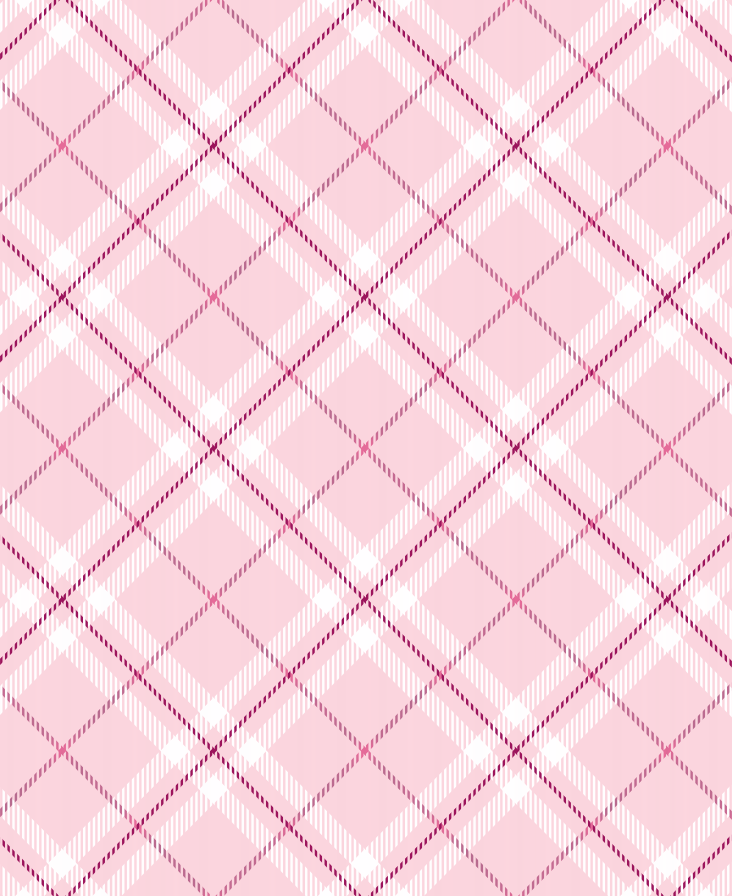
This pattern is drawn by a Shadertoy shader. Its source:

```glsl
// Diagonal pink twill plaid with white bands and dashed magenta and mauve lines.
#define PERIOD 0.3376              // repeat, in canvas heights
#define ANCHOR vec2(0.2383, 0.1628) // one magenta crossing, from the top left
#define RIBS 62.0                  // twill ribs per repeat
#define BAND_OFFSET 0.1275
#define BAND_HALF 0.048
#define DARK_HALF 0.0105
#define MAUVE_HALF 0.0140
#define PINK vec3(0.984, 0.835, 0.870)
#define WHITE vec3(1.0, 0.995, 0.998)
#define MAGENTA vec3(0.61, 0.08, 0.36)
#define MAUVE vec3(0.72, 0.42, 0.56)
#define ROSE vec3(0.90, 0.42, 0.60)

const float TAU = 6.2831853;

// Antialiased coverage of a strip with the given half width.
float strip(float dist, float halfWidth, float pixel) {
    return clamp((halfWidth - dist) / pixel + 0.5, 0.0, 1.0);
}

// Thread colour across one set of stripes; along runs down the thread.
vec3 threadColor(float across, float along, float pixel) {
    float d = abs(fract(across + 0.5) - 0.5);
    vec3 color = mix(PINK, WHITE, strip(abs(d - BAND_OFFSET), BAND_HALF, pixel));

    // Mauve dye turns rosy near the crossings and drifts a little between.
    float crossing = pow(0.5 + 0.5 * cos(2.0 * TAU * along), 6.0);
    float drift = 0.10 * sin(along * 9.1 + across * 3.7) + 0.06 * sin(along * 23.0);
    vec3 mauve = mix(MAUVE, ROSE, clamp(0.85 * crossing + 0.15 + drift, 0.0, 1.0));

    color = mix(color, mauve, strip(0.5 - d, MAUVE_HALF, pixel));
    return mix(color, MAGENTA, strip(d, DARK_HALF, pixel));
}

void mainImage(out vec4 fragColor, in vec2 fragCoord) {
    // Repeat units, with y measured downward from the top edge.
    vec2 p = vec2(fragCoord.x, iResolution.y - fragCoord.y) / iResolution.y;
    vec2 q = (p - ANCHOR) / PERIOD;
    float pixel = 1.0 / (iResolution.y * PERIOD);

    // The two thread directions run along the diagonals.
    float u = q.x + q.y;
    float v = q.x - q.y;
    vec3 warp = threadColor(u, v, 1.4 * pixel);
    vec3 weft = threadColor(v, u, 1.4 * pixel);

    // Vertical ribs show warp and weft in turn, so equal crossings turn solid.
    float rib = abs(fract(q.x * RIBS) - 0.5);
    float ribCover = strip(rib, 0.25, RIBS * pixel);
    vec3 color = mix(weft, warp, ribCover);

    // Faint upright streaks in the cloth.
    float streak = sin(q.x * 41.0) + 0.6 * sin(q.x * 97.0 + 1.3);
    color *= 1.0 + 0.002 * streak;

    fragColor = vec4(clamp(color, 0.0, 1.0), 1.0);
}
```
